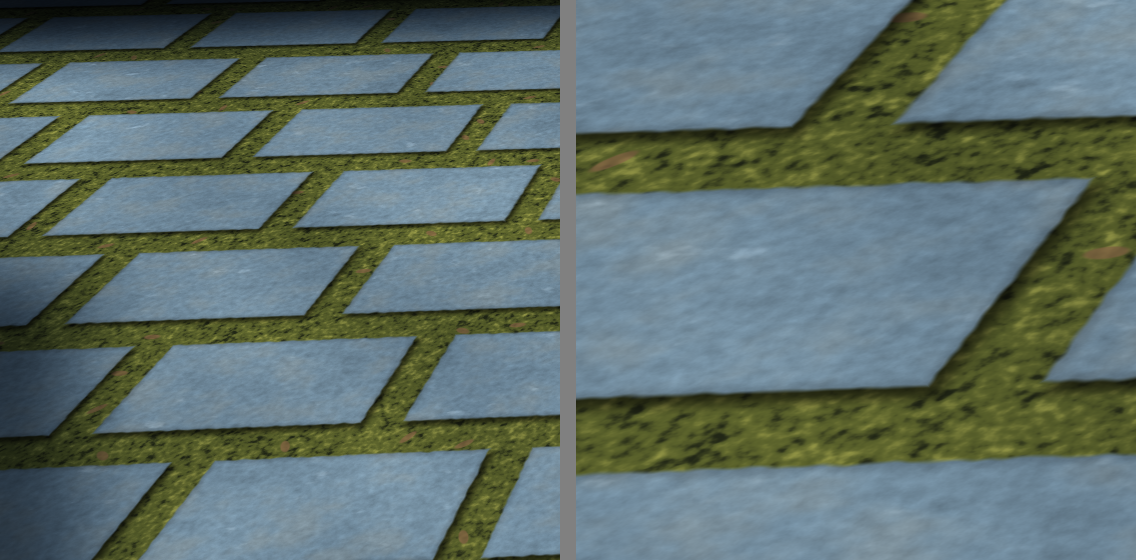
Left: the whole. Right: its middle third, enlarged.
This texture is drawn by a Shadertoy shader. Its source:

```glsl
// Blue slate pavers in staggered rows with mossy joints, seen at a slant in dappled light.

const vec3 SLATE      = vec3(0.45, 0.555, 0.63);
const vec3 SLATE_WARM = vec3(0.45, 0.52, 0.56);
const vec3 MOSS_DARK  = vec3(0.12, 0.14, 0.08);
const vec3 MOSS_MID   = vec3(0.33, 0.36, 0.16);
const vec3 MOSS_LIGHT = vec3(0.56, 0.57, 0.27);
const vec3 LEAF       = vec3(0.48, 0.37, 0.25);

const float ASPECT = 1.77;                  // column pitch relative to row pitch
const vec2 SLAB_HALF = vec2(0.763, 0.375);  // half size in row pitches
const float HORIZON = 2.0124;               // canvas height of the vanishing line

vec2 hash2(vec2 p) {
    vec3 h = fract(p.xyx * vec3(0.1031, 0.1030, 0.0973));
    h += dot(h, h.yzx + 33.33);
    return fract((h.xx + h.yz) * h.zy);
}

float corner(vec2 cell, vec2 offset) {
    return dot(hash2(cell) * 2.0 - 1.0, offset);
}

float gradientNoise(vec2 p) {
    vec2 i = floor(p), f = fract(p);
    vec2 w = f * f * f * (f * (f * 6.0 - 15.0) + 10.0);
    vec2 e = vec2(1.0, 0.0);
    return mix(mix(corner(i, f), corner(i + e, f - e), w.x),
               mix(corner(i + e.yx, f - e.yx), corner(i + 1.0, f - 1.0), w.x), w.y);
}

float fbm(vec2 p) {
    float sum = 0.0, amp = 1.0;
    for (int i = 0; i < 4; i++) {
        sum += amp * gradientNoise(p);
        p = mat2(1.6, 1.2, -1.2, 1.6) * p + 7.3;
        amp *= 0.55;
    }
    return sum;
}

// Perspective from canvas to ground: x along a row, y counts rows.
vec2 toGround(vec2 p) {
    return vec2(3.21 * p.x - 5.773, 14.411 - 0.325 * p.x) / (HORIZON - p.y) - vec2(0.0, 7.035);
}

// Distance to the slab edge, positive inside; id names the slab.
float slabDistance(vec2 ground, out vec2 id) {
    float row = floor(ground.y + 0.125);
    float u = (ground.x + 1.502 + 0.461 * row) / 0.972 + 0.069;
    id = vec2(floor(u), row);
    vec2 local = vec2((fract(u) - 0.5) * ASPECT, ground.y - row - 0.375);
    vec2 d = SLAB_HALF - abs(local);
    return min(d.x, d.y);
}

// Dark far edge, shaded lower left, and soft blotches.
float dappledLight(vec2 p) {
    float farShade = smoothstep(0.85, 1.0, p.y - 0.05 * p.x + 0.015);
    float sideShade = (1.0 - smoothstep(0.0, 0.3, p.x)) * (1.0 - smoothstep(0.4, 0.65, p.y));
    float blotches = 1.0 + 0.22 * gradientNoise(p * 4.0 + 2.0);
    return mix(1.0, 0.12, farShade) * (1.0 - 0.6 * sideShade) * blotches;
}

vec3 slateColor(vec2 q, vec2 id, float edge) {
    float cloud = fbm(q * vec2(3.0, 4.0) + id * 5.0);
    float grain = fbm(q * vec2(20.0, 24.0));
    float scuff = smoothstep(0.3, 0.75, fbm(q * vec2(5.0, 9.0) + id * 3.0 + 20.0));
    vec3 color = mix(SLATE, SLATE_WARM, smoothstep(-0.2, 0.5, cloud));
    color *= 1.0 + 0.16 * cloud + 0.13 * grain + 0.08 * (hash2(id + 40.0).x - 0.5);
    color += 0.09 * scuff;
    return color * mix(0.86, 1.0, smoothstep(0.0, 0.04, edge));
}

vec3 mossColor(vec2 q) {
    float tuft = 0.5 + 0.6 * fbm(q * vec2(13.0, 16.0)) + 0.45 * gradientNoise(q * 38.0);
    tuft += 0.25 * gradientNoise(q * 3.0);
    vec3 color = mix(MOSS_DARK, MOSS_MID, smoothstep(0.0, 0.5, tuft));
    return mix(color, MOSS_LIGHT, smoothstep(0.45, 1.1, tuft));
}

// Coverage of sparse fallen leaves, at most one to a cell.
float leafMask(vec2 q, float blur) {
    vec2 p = q * 3.0;
    vec2 cell = floor(p);
    vec2 rnd = hash2(cell + 11.0);
    float angle = 6.283 * rnd.x;
    vec2 d = fract(p) - 0.5 - 0.3 * (hash2(cell) - 0.5);
    d = mat2(cos(angle), -sin(angle), sin(angle), cos(angle)) * d;
    float shape = 0.15 - length(d * vec2(1.0, 2.2));
    return step(0.7, rnd.y) * smoothstep(-3.0 * blur, 3.0 * blur, shape);
}

void mainImage(out vec4 fragColor, in vec2 fragCoord) {
    vec2 p = fragCoord / iResolution.xy;
    vec2 ground = toGround(p);
    vec2 q = ground * vec2(ASPECT / 0.972, 1.0);
    float blur = max(0.0015, 1.0 / iResolution.y) * 10.0 / (HORIZON - p.y);

    // Slabs, with a slightly ragged edge, and the shadow they throw down and right
    vec2 id, shadowId;
    float edge = slabDistance(ground, id) + 0.012 * gradientNoise(q * 18.0);
    float slab = smoothstep(-blur, blur, edge);
    float shadowEdge = slabDistance(ground + vec2(-0.018, 0.035), shadowId);
    float shadow = smoothstep(-0.04, 0.03, shadowEdge);

    // Joints
    vec3 leaf = LEAF * (1.0 + 0.3 * gradientNoise(q * 25.0));
    vec3 joint = mix(mossColor(q), leaf, 0.8 * leafMask(q, blur));
    joint *= 1.0 - 0.6 * shadow;

    vec3 color = mix(joint, slateColor(q, id, edge), slab);
    color *= pow(vec3(dappledLight(p)), vec3(1.1, 1.0, 0.9));
    fragColor = vec4(clamp(color, 0.0, 1.0), 1.0);
}
```
